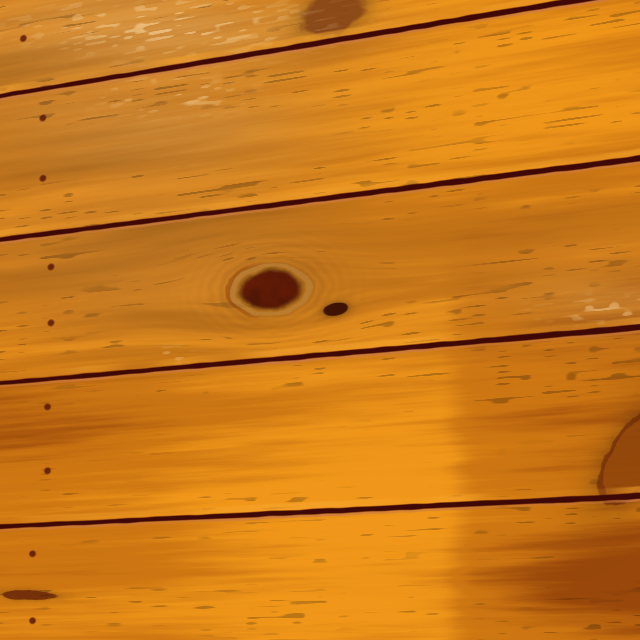
This texture is drawn by a Shadertoy shader. Its source:

```glsl
// Five slanted varnished pine boards with dark seams, knots, nail holes and soft glare.

const vec3 DARK_PINE = vec3(0.60, 0.28, 0.04);
const vec3 MID_PINE = vec3(0.80, 0.46, 0.07);
const vec3 GOLD_PINE = vec3(0.94, 0.59, 0.10);
const vec3 DULL_PINE = vec3(0.72, 0.45, 0.14);
const vec3 PALE_PINE = vec3(0.85, 0.60, 0.29);
const vec3 KNOT_BROWN = vec3(0.35, 0.09, 0.02);
const vec3 SEAM_DARK = vec3(0.24, 0.03, 0.02);
const vec3 GLARE = vec3(1.0, 0.88, 0.67);

float hash(vec2 p) {
    p = fract(p * vec2(0.1031, 0.1137));
    p += dot(p, p.yx + 33.33);
    return fract((p.x + p.y) * p.x * 17.31);
}

float noise(vec2 p) {
    vec2 i = floor(p), f = fract(p);
    f = f * f * (3.0 - 2.0 * f);
    return mix(mix(hash(i), hash(i + vec2(1, 0)), f.x),
               mix(hash(i + vec2(0, 1)), hash(i + vec2(1, 1)), f.x), f.y);
}

float fbm(vec2 p) {
    float sum = 0.0, amp = 0.5;
    for (int i = 0; i < 4; i++) {
        sum += amp * noise(p);
        p = p * 2.03 + 17.7;
        amp *= 0.5;
    }
    return sum / 0.9375;
}

// Soft elliptical spot, 1 at its centre
float blob(vec2 p, vec2 centre, vec2 size) {
    vec2 q = (p - centre) / size;
    return exp(-dot(q, q));
}

// Distance from the centre of a rotated ellipse, 1 on its rim
float ellipse(vec2 p, vec2 centre, vec2 radius, float angle) {
    float c = cos(angle), s = sin(angle);
    return length(mat2(c, -s, s, c) * (p - centre) / radius);
}

// Band around a value, with soft sides
float band(float x, float centre, float halfWidth) {
    return 1.0 - smoothstep(halfWidth * 0.4, halfWidth, abs(x - centre));
}

vec3 pineColor(vec2 p, float v, float row, float bend) {
    // Light falling over the boards
    float shade = smoothstep(0.68, 0.75, p.x) * (1.0 - smoothstep(0.5, 0.72, p.y));
    float tone = 0.58 + 0.42 * blob(p, vec2(0.56, 0.2), vec2(0.3, 0.25))
        + 0.3 * blob(p, vec2(0.8, 0.88), vec2(0.4, 0.16)) - 0.28 * shade
        - 0.45 * blob(p, vec2(1.0, 0.08), vec2(0.22, 0.07))
        - 0.25 * blob(p, vec2(0.0, 0.33), vec2(0.25, 0.1));
    tone += 0.22 * (0.5 - fract(v)) * (1.0 - 0.5 * p.x);
    // Broad figure and fine fibres follow the boards
    vec2 g = vec2(p.x, v + bend);
    float figure = fbm(vec2(g.x * 2.5, g.y * 8.0) + row * 7.3);
    float fibre = fbm(vec2(g.x * 7.0, g.y * 42.0) + row * 3.1);
    tone += 0.55 * (figure - 0.5) + 0.28 * (fibre - 0.5);
    vec3 col = mix(DARK_PINE, MID_PINE, smoothstep(0.0, 0.5, tone));
    col = mix(col, GOLD_PINE, smoothstep(0.5, 0.95, tone));
    // Dull varnish and pale haze, strongest at the upper left
    float dull = 0.8 * blob(p, vec2(0.25, 0.58), vec2(0.38, 0.14))
        + 0.7 * blob(p, vec2(0.12, 0.88), vec2(0.38, 0.2))
        + 0.45 * blob(p, vec2(0.95, 0.58), vec2(0.25, 0.12));
    col = mix(col, DULL_PINE * (0.75 + 0.5 * figure), min(dull, 0.8));
    float haze = blob(p, vec2(0.25, 0.96), vec2(0.28, 0.07))
        + 0.65 * blob(p, vec2(0.25, 0.8), vec2(0.25, 0.07))
        + 0.5 * blob(p, vec2(0.97, 0.53), vec2(0.15, 0.04));
    col = mix(col, PALE_PINE, min(haze, 1.0) * (0.35 + 0.65 * fibre));
    // Sparse dark pores
    float pore = smoothstep(0.77, 0.9, noise(vec2(p.x * 28.0, g.y * 55.0)));
    return col * (1.0 - 0.22 * pore * smoothstep(0.45, 0.65, figure));
}

vec3 addKnot(vec3 col, float d, vec3 core, float strength) {
    col *= 1.0 - 0.25 * strength * exp(-2.5 * max(d - 1.0, 0.0));
    return mix(col, core, strength * (1.0 - smoothstep(0.86, 1.1, d)));
}

void mainImage(out vec4 fragColor, in vec2 fragCoord) {
    vec2 p = fragCoord / iResolution.xy;
    float px = 1.0 / iResolution.y;

    // Boards fan out slightly to the right; v counts boards upward
    float pitch = 0.2243 + 0.0394 * p.x;
    float v = (p.y - 0.177 - 0.048 * p.x) / pitch;
    float row = floor(v);

    // Grain bends around the large knot
    vec2 eye = vec2(0.423, 0.547);
    float bend = -0.28 * (p.y - eye.y) / 0.06 * blob(p, eye, vec2(0.13, 0.065));
    vec3 col = pineColor(p, v, row, bend);

    // Large knot with growth rings
    float rough = 0.22 * (fbm(p * 45.0) - 0.5);
    float d = ellipse(p, eye, vec2(0.045, 0.029), 0.08) + rough;
    float ringFade = exp(-1.4 * max(d - 1.0, 0.0));
    col *= 1.0 + 0.09 * ringFade * sin(d * 17.0 + 4.0 * rough);
    col = mix(col, PALE_PINE, 0.55 * band(d, 1.3, 0.16));
    col = mix(col, DARK_PINE, 0.5 * band(d, 1.5, 0.12) * smoothstep(0.42, 0.37, p.x));
    col = addKnot(col, d, KNOT_BROWN * (0.85 + 0.25 * noise(p * 70.0)), 0.97);

    // Small knot, faded top knot, slanted edge knot and a dark streak
    col = addKnot(col, ellipse(p, vec2(0.525, 0.517), vec2(0.019, 0.01), 0.2) + rough, KNOT_BROWN * 0.65, 0.95);
    col = addKnot(col, ellipse(p, vec2(0.52, 0.98), vec2(0.05, 0.032), 0.45) + 2.0 * rough, vec3(0.50, 0.24, 0.09), 0.75);
    float edge = ellipse(p, vec2(0.995, 0.288), vec2(0.085, 0.04), 0.95) + rough;
    col = addKnot(col, edge, vec3(0.57, 0.27, 0.04), 0.8);
    col = mix(col, KNOT_BROWN, 0.45 * band(edge, 0.98, 0.1));
    col = addKnot(col, ellipse(p, vec2(0.045, 0.07), vec2(0.045, 0.007), -0.03) + 3.0 * rough, KNOT_BROWN, 0.7);

    // Two nail holes near the left end of each board
    for (int i = 0; i < 2; i++) {
        float nailX = 0.08 - 0.009 * pow(abs(row - 0.8), 2.0);
        float nailV = row + 0.36 + 0.42 * float(i) + 0.06 * (hash(vec2(row + 5.0, i)) - 0.5);
        float nail = length(vec2(p.x - nailX, (v - nailV) * pitch));
        col = mix(col, KNOT_BROWN, 0.85 * (1.0 - smoothstep(0.003, 0.0055 + px, nail)));
    }

    // Broken specks of reflected light
    float speck = smoothstep(0.65, 0.85, noise(vec2(p.x * 50.0, v * 48.0)));
    float shine = blob(p, vec2(0.27, 0.96), vec2(0.2, 0.04)) + blob(p, vec2(0.27, 0.85), vec2(0.09, 0.025))
        + 0.8 * blob(p, vec2(0.95, 0.515), vec2(0.09, 0.02)) + 0.6 * blob(p, vec2(0.27, 0.445), vec2(0.03, 0.012));
    col = mix(col, GLARE, 0.55 * speck * min(shine, 1.0));

    // Seams with a lit lip above and a thin worn lip below
    float s = (v - floor(v + 0.5)) * pitch + 0.0012 * (noise(vec2(p.x * 45.0, row)) - 0.5);
    float wear = noise(vec2(p.x * 14.0, floor(v + 0.5) * 9.0));
    float halfSeam = 0.0033 + 0.0014 * p.x;
    col = mix(col, vec3(0.97, 0.65, 0.18), 0.65 * wear * band(s, 0.010, 0.007));
    col = mix(col, vec3(0.79, 0.48, 0.27), (0.35 + 0.5 * wear) * band(s, -halfSeam - 0.002, 0.003));
    col = mix(col, SEAM_DARK, 1.0 - smoothstep(halfSeam - px, halfSeam + px, abs(s)));
    fragColor = vec4(col, 1.0);
}
```
